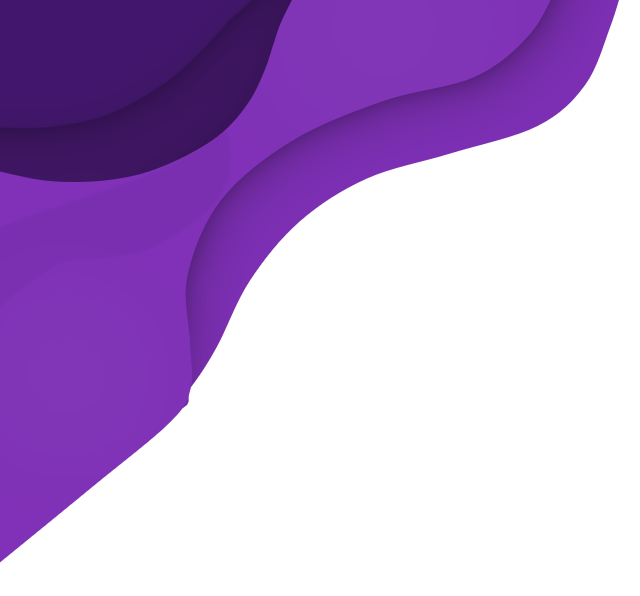
A Shadertoy shader for this background:

```glsl
// Stacked purple paper waves spilling from the upper left corner over white.
// Each sheet is bounded by a smooth spline; its signed distance gives both
// the antialiased coverage and the soft shadow cast on the sheet below.

const int KNOTS = 12;

vec2 catmullRom(vec2 a, vec2 b, vec2 c, vec2 d, float t) {
    return b + 0.5 * t * (c - a + t * (2.0 * a - 5.0 * b + 4.0 * c - d
                             + t * (3.0 * (b - c) + d - a)));
}

// Signed distance to a spline whose ends leave the canvas; negative inside.
// Crossings to the right of p decide the side.
float sheetDistance(vec2 p, vec2 knot[KNOTS]) {
    float nearest = 1e6, side = 1.0;
    vec2 from = knot[0];
    for (int i = 0; i < KNOTS - 1; i++) {
        vec2 before = knot[max(i - 1, 0)];
        vec2 after = knot[min(i + 2, KNOTS - 1)];
        for (int j = 1; j <= 8; j++) {
            vec2 to = catmullRom(before, knot[i], knot[i + 1], after, float(j) / 8.0);
            vec2 edge = to - from, rel = p - from;
            vec2 gap = rel - edge * clamp(dot(rel, edge) / dot(edge, edge), 0.0, 1.0);
            nearest = min(nearest, dot(gap, gap));
            if ((from.y > p.y) != (to.y > p.y) && rel.x < edge.x * rel.y / edge.y)
                side = -side;
            from = to;
        }
    }
    return side * sqrt(nearest);
}

float coverage(float dist) {
    return clamp(0.5 - dist * iResolution.y / 7.14, 0.0, 1.0);
}

float softShadow(float dist, float reach) {
    return exp(-max(dist, 0.0) / reach);
}

void mainImage(out vec4 fragColor, in vec2 fragCoord) {
    // Canvas of 7.68 by 7.14 units, y measured down from the top edge
    vec2 uv = fragCoord / iResolution.xy;
    vec2 p = vec2(uv.x, 1.0 - uv.y) * vec2(7.68, 7.14);

    float backSheet = sheetDistance(p, vec2[KNOTS](
        vec2(7.50, -0.25), vec2(7.32, 0.33), vec2(7.02, 1.02), vec2(6.45, 1.51),
        vec2(5.40, 1.84), vec2(4.40, 2.14), vec2(3.60, 2.65), vec2(3.00, 3.36),
        vec2(2.60, 4.16), vec2(2.29, 4.64), vec2(2.00, 4.95), vec2(-0.20, 5.20)));
    float lightSheet = sheetDistance(p, vec2[KNOTS](
        vec2(6.68, -0.15), vec2(6.35, 0.42), vec2(5.70, 0.92), vec2(4.60, 1.21),
        vec2(3.50, 1.69), vec2(2.65, 2.40), vec2(2.25, 3.30), vec2(2.28, 4.10),
        vec2(2.29, 4.64), vec2(2.05, 5.05), vec2(1.10, 5.84), vec2(-0.15, 6.86)));
    float faintRibbon = sheetDistance(p, vec2[KNOTS](
        vec2(-0.20, 2.80), vec2(0.40, 2.57), vec2(1.50, 2.20), vec2(2.20, 1.90),
        vec2(2.70, 1.58), vec2(2.73, 2.15), vec2(2.40, 2.60), vec2(1.75, 3.00),
        vec2(1.20, 3.10), vec2(0.75, 3.15), vec2(0.30, 3.43), vec2(-0.20, 3.85)));
    float darkSheet = sheetDistance(p, vec2[KNOTS](
        vec2(3.58, -0.15), vec2(3.38, 0.25), vec2(3.28, 0.53), vec2(3.18, 0.83),
        vec2(3.00, 1.20), vec2(2.70, 1.56), vec2(2.30, 1.83), vec2(1.80, 2.05),
        vec2(1.35, 2.15), vec2(0.90, 2.18), vec2(0.45, 2.15), vec2(-0.15, 2.02)));
    float cornerSheet = sheetDistance(p, vec2[KNOTS](
        vec2(3.20, -0.15), vec2(2.98, 0.04), vec2(2.75, 0.25), vec2(2.50, 0.52),
        vec2(2.15, 0.86), vec2(1.85, 1.08), vec2(1.50, 1.28), vec2(1.15, 1.42),
        vec2(0.75, 1.50), vec2(0.45, 1.53), vec2(0.15, 1.53), vec2(-0.15, 1.52)));

    // Back sheet, shaded beneath the light one
    vec3 backPurple = vec3(0.49, 0.185, 0.705);
    float shade = 0.28 * softShadow(lightSheet, 0.22) * mix(0.45, 1.0, smoothstep(4.6, 3.0, p.y));
    vec3 color = mix(vec3(1.0), backPurple * (1.0 - shade), coverage(backSheet));

    // Light sheet with two broad, dusty glows and a faint ribbon
    vec3 lightPurple = vec3(0.50, 0.19, 0.72);
    float glow = exp(-dot(p - vec2(0.8, 4.5), p - vec2(0.8, 4.5)) * 0.7)
               + exp(-dot(p - vec2(4.6, 0.3), p - vec2(4.6, 0.3)) * 0.4);
    lightPurple += vec3(0.0, 0.023, -0.008) * glow;
    lightPurple *= 1.0 - 0.04 * smoothstep(0.03, -0.03, faintRibbon);
    color = mix(color, lightPurple, coverage(lightSheet));

    // Dark sheet, shaded by the corner sheet and toward its right rim
    vec3 darkPurple = vec3(0.245, 0.085, 0.385);
    darkPurple *= 1.0 - 0.20 * softShadow(cornerSheet, 0.18);
    darkPurple *= 1.0 - 0.10 * softShadow(-darkSheet, 0.2) * smoothstep(1.0, 2.8, p.x);
    color = mix(color, darkPurple, coverage(darkSheet));

    // Corner sheet
    vec3 cornerPurple = vec3(0.26, 0.088, 0.425) * (1.0 - 0.05 * softShadow(-cornerSheet, 0.2));
    color = mix(color, cornerPurple, coverage(cornerSheet));

    fragColor = vec4(color, 1.0);
}
```
